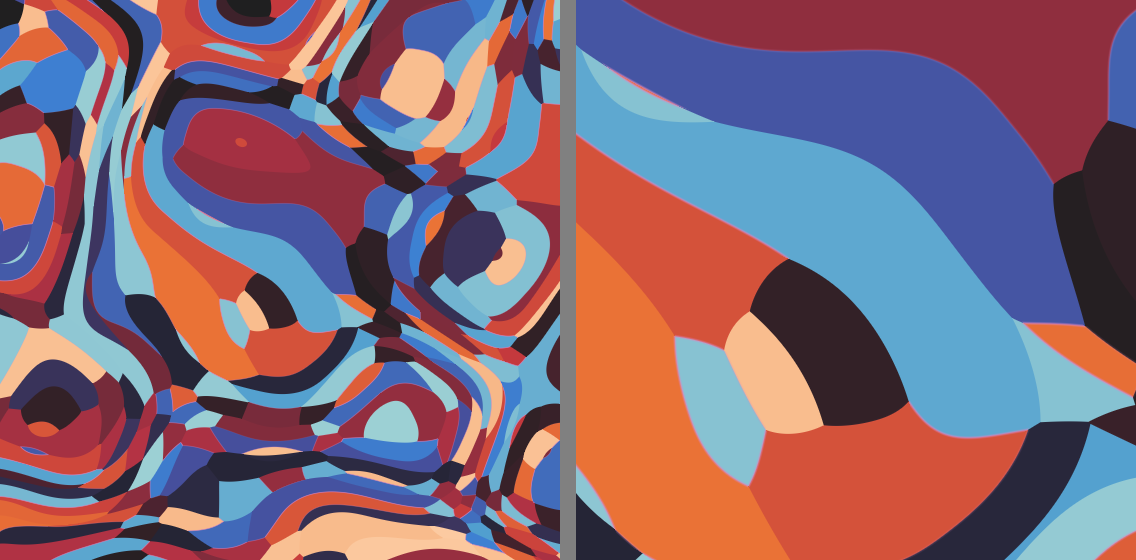
Left, the full canvas; right, a detail of the centre.
Reproduce this background procedurally as a WebGL 1 fragment shader.

```glsl
precision highp float;
// Flat-coloured Voronoi cells, stretched into curling bands by a smooth domain warp.

uniform vec2 u_resolution;

#define CELLS 10.0         // cells across the canvas before warping
#define JITTER 0.75        // irregularity of the cell centres
#define WARP_FREQ 3.6      // warp features across the canvas
#define WARP_AMOUNT 1.05   // warp displacement in canvas units
#define WARP_ANGLE 0.45    // rotation of the noise lattice
#define HUE_SCATTER 0.6    // randomness in the order of colour families
#define RIM_WIDTH 0.0013   // width of the thin rim between warm and cool cells
#define RIM_STRENGTH 0.6
#define RIM_COLOR vec3(0.86, 0.52, 0.76)
#define SEED 7.3

float hash(vec2 p) {
  return fract(sin(dot(p, vec2(127.1, 311.7)) + SEED) * 43758.5453);
}

vec2 hash2(vec2 p) {
  return vec2(hash(p), hash(p + vec2(37.2, 91.7)));
}

// Two independent channels of smooth value noise
vec2 noise2(vec2 p) {
  vec2 i = floor(p);
  vec2 f = fract(p);
  f = f * f * f * (f * (f * 6.0 - 15.0) + 10.0);
  vec2 low = mix(hash2(i), hash2(i + vec2(1.0, 0.0)), f.x);
  vec2 high = mix(hash2(i + vec2(0.0, 1.0)), hash2(i + 1.0), f.x);
  return mix(low, high, f.y);
}

// Canvas position to warped cell space
vec2 warp(vec2 p) {
  float c = cos(WARP_ANGLE);
  float s = sin(WARP_ANGLE);
  vec2 lattice = mat2(c, s, -s, c) * p * WARP_FREQ + 11.0;
  return CELLS * (p + WARP_AMOUNT * (noise2(lattice) - 0.5));
}

// Colour family by share, then a shade within the family
vec3 cellColor(vec2 id) {
  float t = fract(dot(id, vec2(0.7549, 0.5698)) + HUE_SCATTER * hash(id + 5.3));
  float shade = hash(id + 23.9);
  if (t < 0.11) return mix(vec3(0.12, 0.12, 0.125), vec3(0.31, 0.14, 0.19), shade);
  if (t < 0.27) return mix(vec3(0.41, 0.16, 0.22), vec3(0.72, 0.20, 0.27), shade);
  if (t < 0.44) return mix(vec3(0.76, 0.21, 0.24), vec3(0.92, 0.45, 0.21), shade);
  if (t < 0.53) return mix(vec3(0.97, 0.72, 0.53), vec3(0.99, 0.80, 0.64), shade);
  if (t < 0.70) return mix(vec3(0.31, 0.62, 0.81), vec3(0.62, 0.82, 0.83), shade);
  if (t < 0.91) return mix(vec3(0.28, 0.27, 0.57), vec3(0.24, 0.51, 0.83), shade);
  return mix(vec3(0.14, 0.14, 0.20), vec3(0.24, 0.21, 0.38), shade);
}

void main() {
  float pixel = 1.0 / min(u_resolution.x, u_resolution.y);
  vec2 uv = gl_FragCoord.xy * pixel;
  vec2 q = warp(uv);

  // Local stretch of the warp, to measure edges in canvas units
  vec2 e = vec2(0.001, 0.0);
  vec2 dx = (warp(uv + e.xy) - warp(uv - e.xy)) / (2.0 * e.x);
  vec2 dy = (warp(uv + e.yx) - warp(uv - e.yx)) / (2.0 * e.x);

  // Nearest and second nearest cell centres
  vec2 base = floor(q);
  vec2 nearId = base;
  vec2 nextId = base;
  vec2 nearVec = vec2(0.0);
  vec2 nextVec = vec2(0.0);
  float nearDist = 1e3;
  float nextDist = 1e3;
  for (int y = -1; y <= 1; y++) {
    for (int x = -1; x <= 1; x++) {
      vec2 id = base + vec2(float(x), float(y));
      vec2 v = id + 0.5 + JITTER * (hash2(id + 61.4) - 0.5) - q;
      float d = dot(v, v);
      if (d < nearDist) {
        nextDist = nearDist;
        nextId = nearId;
        nextVec = nearVec;
        nearDist = d;
        nearId = id;
        nearVec = v;
      } else if (d < nextDist) {
        nextDist = d;
        nextId = id;
        nextVec = v;
      }
    }
  }

  // Distance to the shared edge in canvas units
  vec2 normal = normalize(nextVec - nearVec);
  float stretch = length(vec2(dot(dx, normal), dot(dy, normal)));
  float edge = dot(0.5 * (nearVec + nextVec), normal) / max(stretch, 0.01);

  // Smooth the edge and add a rim where warm meets cool
  vec3 inner = cellColor(nearId);
  vec3 outer = cellColor(nextId);
  vec3 color = mix(outer, inner, clamp(0.5 + edge / pixel, 0.0, 1.0));
  float contrast = abs((inner.r - inner.b) - (outer.r - outer.b));
  float rim = 1.0 - smoothstep(0.0, max(RIM_WIDTH, pixel), edge);
  color = mix(color, RIM_COLOR, RIM_STRENGTH * rim * smoothstep(0.5, 1.0, contrast));

  gl_FragColor = vec4(color, 1.0);
}
```
